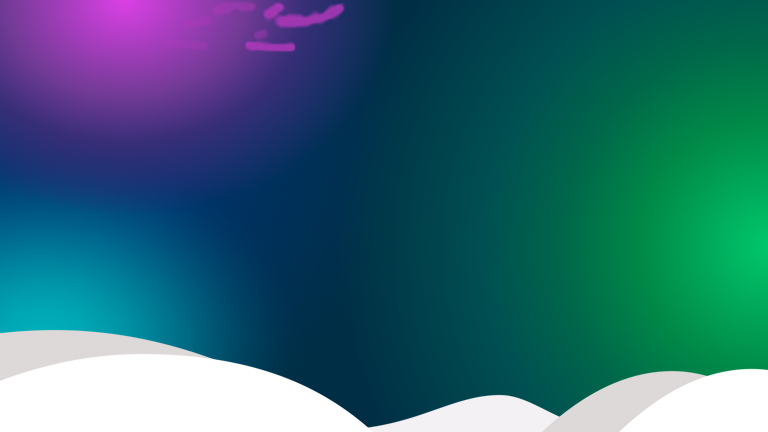
Give the GLSL for this background, as a WebGL 2 fragment shader.

```glsl
#version 300 es
precision highp float;
// Aurora-coloured night sky with violet wisps above pale rolling snow hills.

uniform vec2 u_resolution;
out vec4 outColor;

const float ASPECT = 16.0 / 9.0;
const vec3 NIGHT = vec3(0.0, 0.18, 0.27);
const vec3 BLUE = vec3(0.0, 0.20, 0.43);
const vec3 TEAL = vec3(0.0, 0.69, 0.73);
const vec3 WISP = vec3(0.69, 0.22, 0.73);
const vec3 SHADE = vec3(0.862, 0.85, 0.846);
const vec3 PALE = vec3(0.953, 0.945, 0.953);
const vec3 SNOW = vec3(1.0);

float hash(vec2 p) {
  vec3 q = fract(p.xyx * 0.1031);
  q += dot(q, q.yzx + 33.33);
  return fract((q.x + q.y) * q.z);
}

float noise(vec2 p) {
  vec2 cell = floor(p), f = fract(p);
  f = f * f * (3.0 - 2.0 * f);
  float low = mix(hash(cell), hash(cell + vec2(1, 0)), f.x);
  float high = mix(hash(cell + vec2(0, 1)), hash(cell + vec2(1, 1)), f.x);
  return mix(low, high, f.y);
}

// Linear falloff: 0 at the outer radius, 1 at the inner radius.
float fade(float d, float outer, float inner) {
  return clamp((outer - d) / (outer - inner), 0.0, 1.0);
}

// Three-step glow, from a wide dim halo to a bright core.
vec3 glow(vec3 base, float d, vec4 radii, vec3 halo, vec3 body, vec3 core) {
  vec3 c = mix(base, halo, fade(d, radii.x, radii.y));
  c = mix(c, body, fade(d, radii.y, radii.z));
  return mix(c, core, fade(d, radii.z, radii.w));
}

vec3 sky(vec2 p) {
  vec3 c = mix(NIGHT, BLUE, fade(length(p - vec2(0.1, 0.75)), 0.85, 0.35));
  float tealDist = length((p - vec2(0.1, 0.2)) * vec2(1.0, 1.3));
  c = mix(c, TEAL, smoothstep(0.0, 1.0, fade(tealDist, 0.62, 0.0)));

  float greenDist = length(p - vec2(ASPECT, 0.43));
  c = glow(c, greenDist, vec4(1.0, 0.66, 0.48, 0.29),
           vec3(0.0, 0.31, 0.32), vec3(0.0, 0.40, 0.29), vec3(0.0, 0.54, 0.28));
  c = mix(c, vec3(0.0, 0.78, 0.42), fade(greenDist, 0.29, 0.0));

  float violetDist = length((p - vec2(0.29, 1.0)) * vec2(0.8, 1.0));
  return glow(c, violetDist, vec4(0.5, 0.33, 0.22, 0.0),
              vec3(0.22, 0.18, 0.47), vec3(0.45, 0.23, 0.59), vec3(0.86, 0.25, 0.90));
}

// Sagging, ragged streak of cloud between two ends.
float wisp(vec2 p, vec2 a, vec2 b, float radius, float sag) {
  vec2 axis = b - a;
  float along = clamp(dot(p - a, axis) / dot(axis, axis), 0.0, 1.0);
  vec2 spine = a + axis * along - vec2(0.0, 4.0 * sag * along * (1.0 - along));
  float ragged = radius * (0.55 + 0.75 * noise(p * 55.0));
  return 1.0 - smoothstep(0.35, 1.0, length(p - spine) / ragged);
}

float wisps(vec2 p) {
  float m = wisp(p, vec2(0.655, 0.953), vec2(0.785, 0.980), 0.020, 0.014);
  m = max(m, wisp(p, vec2(0.575, 0.896), vec2(0.675, 0.890), 0.014, 0.003));
  m = max(m, wisp(p, vec2(0.620, 0.967), vec2(0.645, 0.983), 0.017, 0.0));
  m = max(m, 0.6 * wisp(p, vec2(0.50, 0.977), vec2(0.58, 0.985), 0.017, -0.004));
  m = max(m, 0.5 * wisp(p, vec2(0.43, 0.945), vec2(0.48, 0.951), 0.014, 0.0));
  m = max(m, 0.4 * wisp(p, vec2(0.385, 0.899), vec2(0.47, 0.895), 0.012, 0.0));
  return max(m, 0.5 * wisp(p, vec2(0.595, 0.919), vec2(0.61, 0.923), 0.013, 0.0));
}

// Rounded crest with separate left and right curvature.
float crest(float x, vec2 peak, float left, float right, float steepen) {
  float d = x - peak.x;
  float curve = d < 0.0 ? left : right + steepen * d * d;
  return peak.y - curve * d * d;
}

// Bell-shaped drift with separate left and right widths.
float drift(float x, vec2 peak, float left, float right) {
  float d = (x - peak.x) / (x < peak.x ? left : right);
  return peak.y * exp(-d * d);
}

vec3 cover(vec3 base, vec3 color, float y, float top, float pixel) {
  return mix(base, color, smoothstep(-pixel, pixel, top - y));
}

void main() {
  vec2 p = gl_FragCoord.xy / u_resolution * vec2(ASPECT, 1.0);
  float pixel = 0.8 / u_resolution.y;
  vec3 c = mix(sky(p), WISP, 0.85 * wisps(p));

  // Hills, back to front.
  c = cover(c, SHADE, p.y, crest(p.x, vec2(0.127, 0.236), 0.45, 0.5, 0.0), pixel);
  c = cover(c, PALE, p.y, drift(p.x, vec2(1.157, 0.0856), 0.21, 0.147), pixel);
  c = cover(c, SNOW, p.y, crest(p.x, vec2(0.33, 0.1805), 0.57, 0.42, 0.75), pixel);
  c = cover(c, SHADE, p.y, crest(p.x, vec2(1.556, 0.141), 1.55, 1.74, 0.0), pixel);
  c = cover(c, SNOW, p.y, crest(p.x, vec2(1.74, 0.146), 1.55, 1.7, 0.0), pixel);

  // Fine grain hides banding in the gradients.
  c += (hash(gl_FragCoord.xy) - 0.5) / 255.0;
  outColor = vec4(clamp(c, 0.0, 1.0), 1.0);
}
```
